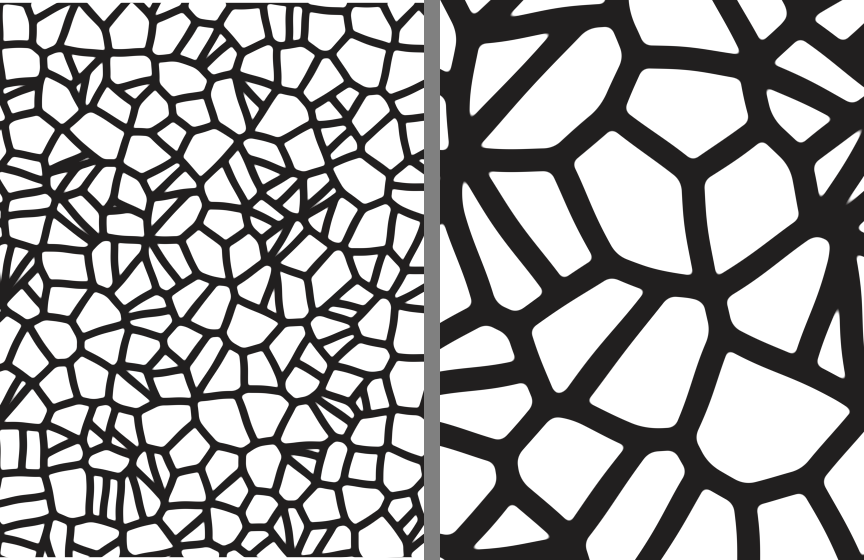
Left: the whole. Right: its middle third, enlarged.
This pattern is drawn by a Shadertoy shader. Its source:

```glsl
// Irregular white cells separated by a network of bold, near-black bars.

vec2 hash2(vec2 p) {
    return fract(sin(vec2(dot(p, vec2(127.1, 311.7)),
                          dot(p, vec2(269.5, 183.3)))) * 43758.5453);
}

// Random site inside a grid square
vec2 site(vec2 square) {
    return square + 0.5 + 0.94 * (hash2(square) - 0.5);
}

float smoothMin(float a, float b, float k) {
    float h = max(k - abs(a - b), 0.0) / k;
    return min(a, b) - 0.25 * h * h * k;
}

// Distance to the closest cell wall, including the bars that divide some cells
float wallDistance(vec2 p) {
    // Closest site
    vec2 home = floor(p), square = home;
    float closest = 1e3;
    for (int y = -2; y <= 2; y++)
    for (int x = -2; x <= 2; x++) {
        vec2 candidate = square + vec2(x, y);
        vec2 toSite = site(candidate) - p;
        float d = dot(toSite, toSite);
        if (d < closest) { closest = d; home = candidate; }
    }

    // Perpendicular bisectors towards the neighbours, with softened corners
    vec2 toHome = site(home) - p;
    float wall = 1e3;
    for (int y = -2; y <= 2; y++)
    for (int x = -2; x <= 2; x++) {
        if (x == 0 && y == 0) continue;
        vec2 toOther = site(home + vec2(x, y)) - p;
        float d = dot(0.5 * (toHome + toOther), normalize(toOther - toHome));
        wall = smoothMin(wall, d, 0.06);
    }

    // A straight bar across part of the cells
    vec2 pick = hash2(home + 37.0);
    if (pick.x < 0.4) {
        float angle = 3.14159 * pick.y;
        float bar = abs(dot(toHome, vec2(cos(angle), sin(angle))));
        wall = smoothMin(wall, bar, 0.06);
    }
    return wall;
}

void mainImage(out vec4 fragColor, in vec2 fragCoord) {
    float cellsAcross = 10.8;
    float pixel = cellsAcross / iResolution.x;
    vec2 p = fragCoord * pixel;

    // Slight unevenness of the bars
    vec2 wobbled = p + 0.012 * sin(p.yx * 6.0 + vec2(0.0, 2.0));
    float bars = 1.0 - smoothstep(-0.7 * pixel, 0.7 * pixel,
                                  wallDistance(wobbled + 5.0) - 0.097);

    // Narrow blank strip along the top and bottom
    float height = iResolution.y * pixel;
    float inset = min(p.y, height - p.y) - 0.005 * height;
    bars *= smoothstep(-0.7 * pixel, 0.7 * pixel, inset);

    vec3 paper = vec3(1.0), ink = vec3(0.13, 0.12, 0.12);
    fragColor = vec4(mix(paper, ink, bars), 1.0);
}
```
